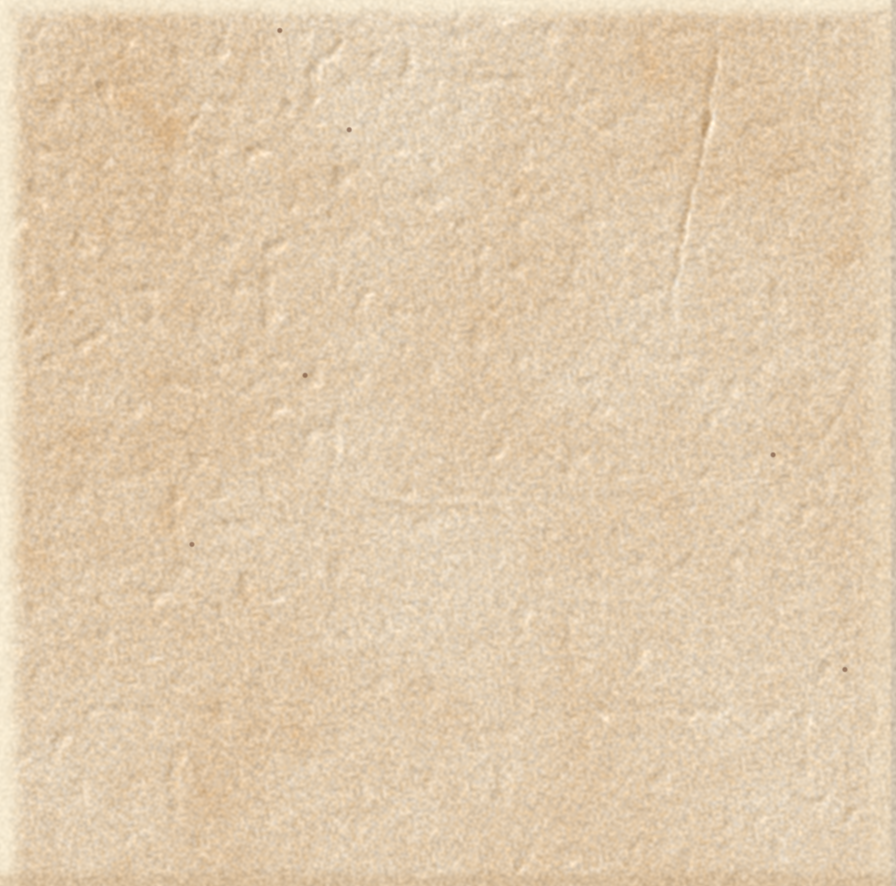
This texture is drawn by a Shadertoy shader. Its source:

```glsl
// A square beige stone tile: tan blotches, fine sandy grain and shallow pits.
// Gradient noise gives colour and height; the height is embossed by light from
// the upper left, then creases, dark specks and bevelled edges are laid on top.

vec2 hash2(vec2 cell) {
    uvec2 u = uvec2(ivec2(cell) + 4096);
    uint h = u.x * 1597334677u ^ u.y * 3812015801u;
    h = (h ^ (h >> 15)) * 2246822519u;
    h ^= h >> 13;
    uint k = h * 3266489917u;
    k ^= k >> 16;
    return vec2(h & 65535u, k & 65535u) / 65535.0;
}

float gradientDot(vec2 cell, vec2 offset, vec2 f) {
    return dot(hash2(cell + offset) * 2.0 - 1.0, f - offset);
}

float gradientNoise(vec2 p) {
    vec2 i = floor(p), f = p - i;
    vec2 w = f * f * f * (f * (f * 6.0 - 15.0) + 10.0);
    return mix(mix(gradientDot(i, vec2(0, 0), f), gradientDot(i, vec2(1, 0), f), w.x),
               mix(gradientDot(i, vec2(0, 1), f), gradientDot(i, vec2(1, 1), f), w.x), w.y);
}

float fbm(vec2 p, int octaves) {
    float sum = 0.0, amp = 1.0;
    for (int i = 0; i < octaves; i++) {
        sum += amp * gradientNoise(p);
        p = mat2(1.6, 1.2, -1.2, 1.6) * p + 17.3;
        amp *= 0.55;
    }
    return sum;
}

// Rough surface height, with pits where the noise dips low
float stoneHeight(vec2 p) {
    float rough = fbm(p * 24.0, 3);
    float pits = smoothstep(0.1, 0.45, gradientNoise(p * 38.0 + 60.0));
    return rough * 0.5 - pits * 0.6;
}

// Ridge from a to b: bright on its right flank, shaded on its left
float crease(vec2 p, vec2 a, vec2 b, float width) {
    vec2 along = b - a;
    float t = dot(p - a, along) / dot(along, along);
    vec2 side = normalize(vec2(-along.y, along.x));
    float d = dot(p - a, side) + 0.011 * gradientNoise(p * 16.0) + 0.006 * gradientNoise(p * 45.0);
    float ends = smoothstep(-0.05, 0.1, t) * smoothstep(1.05, 0.85, t);
    float broken = 0.65 + 0.9 * gradientNoise(p * 22.0 + 5.0);
    float light = exp(-pow((d - width) / width, 2.0));
    float shade = exp(-pow((d + width) / (1.4 * width), 2.0));
    return (light - 0.9 * shade) * ends * broken;
}

void mainImage(out vec4 fragColor, in vec2 fragCoord) {
    vec2 uv = fragCoord / iResolution.xy;
    vec2 p = fragCoord / iResolution.y;

    // Broad blotches, paler along the middle and the lower right
    float blotch = 0.42 + 0.75 * fbm(p * 3.2 + 8.0, 4) + 0.35 * gradientNoise(p * 19.0);
    blotch += 0.28 * exp(-14.0 * dot(uv - vec2(0.17, 0.6), uv - vec2(0.17, 0.6)));
    blotch += 0.18 * exp(-30.0 * dot(uv - vec2(0.65, 0.64), uv - vec2(0.65, 0.64)));
    blotch -= 0.25 * exp(-16.0 * dot(uv - vec2(0.45, 0.75), uv - vec2(0.45, 0.75)));
    blotch -= 0.2 * exp(-14.0 * dot(uv - vec2(0.7, 0.35), uv - vec2(0.7, 0.35)));
    vec3 color = mix(vec3(0.893, 0.822, 0.722), vec3(0.858, 0.745, 0.607), clamp(blotch, 0.0, 1.2));

    // Small ochre stains
    float stain = smoothstep(0.12, 0.6, fbm(p * 13.0 + 31.0, 3)) * smoothstep(0.2, 0.9, blotch);
    color = mix(color, vec3(0.85, 0.68, 0.48), 0.5 * stain);

    // Sandy grain: brightness, then a warm to grey shift
    vec2 g = mat2(0.8, 0.6, -0.6, 0.8) * p;
    float grain = 0.11 * gradientNoise(g * 190.0) + 0.07 * gradientNoise(g * 97.0 + 40.0);
    float tint = gradientNoise(g * 150.0 + 90.0) + 0.5 * gradientNoise(g * 75.0);
    color += grain + tint * vec3(0.025, -0.01, -0.06);

    // Emboss, strongest near the upper left
    vec2 toLight = vec2(-0.0022, 0.0022);
    float slope = stoneHeight(p - toLight) - stoneHeight(p + toLight);
    float depth = 0.6 + 0.5 * smoothstep(0.9, 0.0, distance(uv, vec2(0.1, 0.95)));
    color += 0.17 * depth * clamp(slope, -0.6, 0.6) * vec3(0.9, 1.0, 1.1);

    // Creases: one long fault at the upper right, the others faint
    float relief = crease(uv, vec2(0.803, 0.98), vec2(0.792, 0.84), 0.003)
                 + crease(uv, vec2(0.796, 0.87), vec2(0.745, 0.65), 0.003)
                 + 0.5 * crease(uv, vec2(0.385, 0.56), vec2(0.36, 0.41), 0.003)
                 + 0.5 * crease(uv, vec2(0.41, 0.435), vec2(0.58, 0.43), 0.004)
                 + 0.5 * crease(uv, vec2(0.975, 0.6), vec2(0.9, 0.47), 0.003);
    color += relief * vec3(0.09, 0.11, 0.13);

    // Rare dark specks
    vec2 cell = floor(p * 11.0);
    vec2 spot = 0.2 + 0.6 * hash2(cell + 200.0);
    float speck = smoothstep(0.045, 0.015, distance(fract(p * 11.0), spot));
    color = mix(color, vec3(0.45, 0.3, 0.22), 0.65 * speck * step(0.93, hash2(cell + 500.0).x));

    // Bevels: cream at left and top, tan at the bottom, thin grey rim at right
    vec2 edge = uv + 0.006 * vec2(gradientNoise(p * 30.0), gradientNoise(p * 30.0 + 70.0));
    float cream = max(smoothstep(0.032, 0.004, edge.x), 0.9 * smoothstep(0.975, 0.997, edge.y));
    cream = max(cream, 0.3 * smoothstep(0.955, 0.985, edge.x));
    color = mix(color, vec3(0.975, 0.935, 0.84) + 0.4 * grain, 0.85 * cream);
    color = mix(color, vec3(0.82, 0.71, 0.57) + grain, 0.55 * smoothstep(0.02, 0.006, edge.y));
    color = mix(color, vec3(0.8, 0.75, 0.68) + grain, 0.8 * smoothstep(0.992, 0.997, uv.x));

    fragColor = vec4(clamp(color, 0.0, 1.0), 1.0);
}
```
